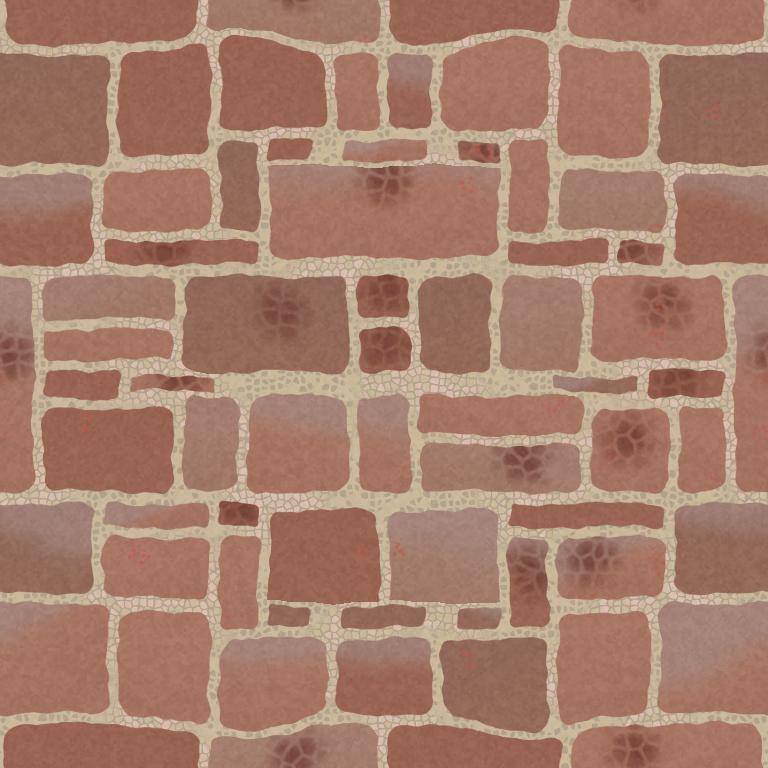
This texture is drawn by a WebGL 2 fragment shader. Its source:

```glsl
#version 300 es
precision highp float;
// Rough red and brown stones set in pale crackled mortar, nearly mirrored both ways.
// Straight cuts split the tile into cells; each cell holds one rounded stone, and
// wrapped cellular noise and sines add worn edges, grain, haze and dark stains.
uniform vec2 u_resolution;
out vec4 fragColor;

const float TAU = 6.2831853;

vec2 hash2(vec2 v) {
  return fract(sin(vec2(dot(v, vec2(127.1, 311.7)), dot(v, vec2(269.5, 183.3)))) * 43758.5);
}

// Wrapped cellular noise: nearest distance, gap to the next, random value of the cell
vec3 cellular(vec2 p, float n) {
  vec2 base = floor(p * n), f = fract(p * n);
  vec3 r = vec3(9.0, 9.0, 0.0);
  for (int j = -1; j <= 1; j++)
    for (int i = -1; i <= 1; i++) {
      vec2 o = vec2(i, j), h = hash2(mod(base + o, n));
      float d = length(o + 0.1 + 0.8 * h - f);
      if (d < r.x) r = vec3(d, r.x, h.x);
      else r.y = min(r.y, d);
    }
  return vec3(r.x, r.y - r.x, r.z);
}

// Smooth periodic patches, 0 to 1
float cloud(vec2 p) {
  p *= TAU;
  return 0.5 + 0.25 * sin(3.0 * p.x + 2.0 * sin(2.0 * p.y)) + 0.25 * sin(4.0 * p.y + 2.0 * sin(3.0 * p.x + 1.0));
}

// Narrow a cell (left, bottom, right, top) to the side of each cut that holds p
void cutX(vec2 p, vec4 at, inout vec4 c) {
  for (int i = 0; i < 4; i++)
    if (p.x < at[i]) c.z = min(c.z, at[i]);
    else c.x = max(c.x, at[i]);
}
void cutY(vec2 p, float at, inout vec4 c) {
  if (p.y < at) c.w = min(c.w, at);
  else c.y = max(c.y, at);
}

// Cell around p (centred, -0.5 to 0.5); q and side return the folded point and its signs
vec4 layout_cell(vec2 p, out vec2 q, out vec2 side) {
  vec4 c = vec4(-9.0, -9.0, 9.0, 9.0);
  side = vec2(p.x < 0.0 ? -1.0 : 1.0, p.y < 0.0 ? -1.0 : 1.0);
  q = abs(p);
  if (q.y < 0.147) {                               // middle band
    c.yw = vec2(-0.147, 0.147);
    if (q.x > 0.45) { c.x = 0.45; side.y = 1.0; q.y = p.y; }
    else if (q.x > 0.213 && q.y < (q.x > 0.339 ? 0.025 : 0.016)) {
      cutX(q, vec4(0.213, 0.339, 0.45, 0.45), c);
      c.yw = vec2(-1.0, 1.0) * (q.x > 0.339 ? 0.025 : 0.016);
      q.y = p.y; side.y = 1.0;
    } else {
      q = p; side = vec2(1.0);
      float gap = p.x < -0.267 || p.x > 0.264 ? 0.025 : 0.009;
      cutX(p, vec4(-0.45, -0.267, -0.04, 0.04), c);
      cutX(p, vec4(0.264, 0.45, 0.45, 0.45), c);
      if (p.y > 0.0) {
        c.y = gap;
        cutX(p, vec4(0.146), c);
        if (p.x < -0.267 || abs(p.x) < 0.04) cutY(p, 0.078, c);
      } else {
        c.w = -gap;
        if (p.x > 0.04 && p.x < 0.264) cutY(p, -0.073, c);
        else cutX(p, vec4(-0.184, 0.377, 0.377, 0.377), c);
      }
    }
  } else {                                         // mirrored courses
    vec2 bend = (q - vec2(0.19, 0.44)) / vec2(0.08, 0.04);
    q.y -= 0.024 * exp(-dot(bend, bend));
    float sill = q.x < 0.22 ? 0.325 : q.x < 0.352 ? 0.29 : 0.279;
    if (q.y > 0.436) {
      c.y = 0.436;
      cutX(q, vec4(0.0, 0.236, 0.5, 0.5), c);
    } else if (q.y > sill) {
      c.yw = vec2(sill, 0.436);
      cutX(q, vec4(0.069, 0.22, 0.352, side.y > 0.0 ? 0.0 : 0.069), c);
    } else {
      c.yw = vec2(0.149, q.x < 0.22 ? 0.325 : q.x < 0.372 ? 0.285 : 0.279);
      cutX(q, vec4(0.372), c);
      if (q.x < 0.372 && q.x > 0.156 && q.y < 0.193) {
        c.xw = vec2(0.156, 0.193);
        if (side.x * side.y > 0.0) cutX(q, vec4(side.x > 0.0 ? 0.301 : 0.223), c);
      } else if (q.x < 0.372) {
        cutX(q, vec4(0.156, 0.22, 0.22, 0.22), c);
        if (q.x > 0.156) c.y = 0.193;
        else if (q.y > 0.284) {
          c.yw = vec2(0.284, 0.324);
          if (q.x > 0.06) c.x = 0.088; else c.z = 0.06;
        } else {
          c.y = 0.158;
          if (side.y < 0.0) cutX(q, vec4(0.0), c);
        }
      }
    }
  }
  // Open sides continue across the centre or across the tile edge
  if (c.x < -1.0) c.x = -c.z;
  if (c.z > 1.0) c.z = 1.0 - c.x;
  if (c.w > 1.0) c.w = 1.0 - c.y;
  return c;
}

void main() {
  vec2 uv = gl_FragCoord.xy / u_resolution;
  vec3 chip = cellular(uv, 44.0), web = cellular(uv, 100.0), grain = cellular(uv, 230.0);
  float patchy = cloud(uv);

  // Wobbly joints
  vec2 p = uv + 0.0022 * sin(TAU * (vec2(7, 6) * uv.yx + vec2(2, 3) * uv)) + 0.001 * sin(TAU * vec2(23, 19) * uv.yx);
  vec2 q, side;
  vec4 c = layout_cell(fract(p) - 0.5, q, side);
  vec2 mid = 0.5 * (c.xy + c.zw), size = 0.5 * (c.zw - c.xy) - 0.0068;
  float radius = min(0.018, 0.4 * min(size.x, size.y));
  vec2 e = abs(q - mid) - size + radius;
  float d = length(max(e, 0.0)) + min(max(e.x, e.y), 0.0) - radius + 0.004 * (chip.x - 0.45);

  // Stone: base colour, slanted haze, stain, grain and red flecks
  vec2 id = mod(floor(side * mid * 512.0 + 0.5), 512.0), h = hash2(id), k = hash2(id + 37.0);
  vec2 local = (q - mid) * side;
  vec3 stone = h.x < 0.44 ? vec3(0.66, 0.46, 0.39) : h.x < 0.72 ? vec3(0.60, 0.39, 0.32)
    : h.x < 0.88 ? vec3(0.57, 0.41, 0.35) : vec3(0.64, 0.49, 0.43);
  float slope = (local.y + (k.x - 0.5) * local.x) / max(size.y, 0.02);
  stone = mix(stone, vec3(0.61, 0.42, 0.34), 0.35 * smoothstep(0.5, -1.0, slope));
  stone = mix(stone, vec3(0.64, 0.53, 0.50), 0.75 * step(0.66, h.y) * smoothstep(-0.1, 0.8, slope + 0.4 * patchy - 0.2));
  float stain = smoothstep(0.058, 0.008, length(local - (k - 0.5) * size) + 0.012 * chip.x);
  stone = mix(stone, vec3(0.46, 0.26, 0.22), step(0.7, k.y) * stain * (0.4 + 0.5 * smoothstep(0.05, 0.35, chip.y)));
  stone += 0.035 * (grain.z - 0.5) + 0.02 * (web.z - 0.5);
  stone = mix(stone, vec3(0.76, 0.34, 0.29), 0.6 * step(0.985, chip.z) * smoothstep(0.35, 0.15, web.x));

  // Mortar: pale cells in grey cracks, turning to a beige net over grey spots
  vec3 grey = vec3(0.70, 0.635, 0.555), beige = vec3(0.79, 0.72, 0.60);
  vec3 pale = mix(beige, vec3(0.85, 0.74, 0.68), smoothstep(0.5, 0.9, 0.6 * web.z + 0.5 * (1.0 - patchy)));
  vec3 cracked = mix(grey, pale, smoothstep(0.08, 0.28, web.y));
  vec3 netted = mix(beige, grey, smoothstep(0.22, 0.42, web.y) * step(0.3, web.z));
  vec3 mortar = mix(cracked, netted, smoothstep(0.35, 0.6, patchy)) + 0.03 * (grain.z - 0.5);

  float px = 0.8 / u_resolution.y;
  fragColor = vec4(mix(stone, mortar, smoothstep(-px, px, d)), 1.0);
}
```
